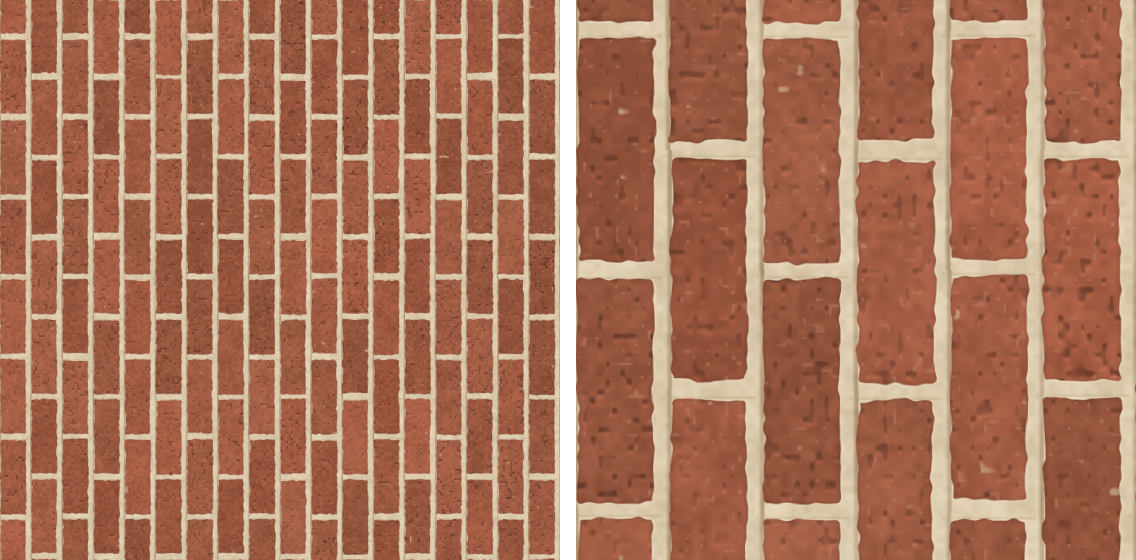
Left, the full canvas; right, a detail of the centre.
This texture is drawn by a WebGL 1 fragment shader. Its source:

```glsl
precision highp float;
uniform vec2 u_resolution;

const vec2 BRICKS = vec2(18.0, 7.0);
const vec2 SHIFT = vec2(0.075, -0.04);
const float JOINT = 0.0104;
const float CORNER = 0.0022;

const vec3 BRICK_LIGHT = vec3(0.67, 0.385, 0.285);
const vec3 BRICK_DARK = vec3(0.55, 0.305, 0.215);
const vec3 BRICK_PALE = vec3(0.74, 0.50, 0.39);
const vec3 MORTAR_CREAM = vec3(0.89, 0.83, 0.72);
const vec3 MORTAR_TAN = vec3(0.82, 0.74, 0.62);
const vec3 MORTAR_SHADE = vec3(0.66, 0.56, 0.43);

float hash(vec2 p) {
  vec3 q = fract(p.xyx * 0.1031);
  q += dot(q, q.yzx + 33.33);
  return fract((q.x + q.y) * q.z);
}

// Value noise that wraps after "cells" lattice steps
float noise(vec2 uv, vec2 cells, float seed) {
  vec2 p = uv * cells;
  vec2 i = floor(p);
  vec2 f = fract(p);
  f = f * f * (3.0 - 2.0 * f);
  vec2 a = mod(i, cells);
  vec2 b = mod(i + 1.0, cells);
  float low = mix(hash(a + seed), hash(vec2(b.x, a.y) + seed), f.x);
  float high = mix(hash(vec2(a.x, b.y) + seed), hash(b + seed), f.x);
  return mix(low, high, f.y);
}

float roundedBox(vec2 p, vec2 halfSize, float radius) {
  vec2 q = abs(p) - halfSize + radius;
  return length(max(q, 0.0)) + min(max(q.x, q.y), 0.0) - radius;
}

// Uneven brick outline: slow waviness plus crumbly grit
float edgeWear(vec2 uv) {
  float wave = noise(uv, vec2(48.0), 3.0) - 0.5;
  float grit = noise(uv, vec2(170.0), 11.0) - 0.5;
  return 0.0016 * wave + 0.0024 * grit;
}

vec3 brickColor(vec2 uv, vec2 id, float inset) {
  float tone = 0.15 + 0.75 * hash(id + 40.0);
  tone += 0.5 * (noise(uv, vec2(40.0), 17.0) - 0.5);
  tone += 0.7 * (noise(uv, vec2(190.0), 23.0) - 0.5);
  vec3 color = mix(BRICK_DARK, BRICK_LIGHT, clamp(tone, 0.0, 1.1));
  color.r += 0.025 * (hash(id + 71.0) - 0.5);

  // Pits, each with a lit lower rim, and pale grains
  float roughness = mix(0.5, 1.0, hash(id + 90.0));
  float pit = smoothstep(0.70, 0.95, noise(uv, vec2(230.0, 180.0), 31.0));
  float rim = smoothstep(0.70, 0.95, noise(uv + vec2(0.0, 0.003), vec2(230.0, 180.0), 31.0));
  color *= 1.0 - 0.30 * roughness * pit + 0.08 * rim;
  float grain = smoothstep(0.83, 0.98, noise(uv, vec2(260.0), 47.0));
  color = mix(color, BRICK_PALE, 0.5 * grain);

  // Rare mortar smears and slightly darker borders
  float smear = smoothstep(0.93, 0.99, noise(uv, vec2(75.0), 59.0));
  smear *= smoothstep(0.5, 0.7, noise(uv, vec2(210.0), 61.0));
  color = mix(color, MORTAR_TAN, 0.6 * smear);
  return color * mix(0.93, 1.0, smoothstep(0.0, 0.003, inset));
}

vec3 mortarColor(vec2 uv, vec2 p, vec2 halfSize, float gap) {
  float mottling = noise(uv, vec2(60.0), 67.0);
  float sand = noise(uv, vec2(240.0), 73.0) - 0.5;
  float cream = 0.25 + 0.65 * mottling + 0.35 * (1.0 - smoothstep(0.0, 0.0025, gap));
  vec3 color = mix(MORTAR_TAN, MORTAR_CREAM, clamp(cream, 0.0, 1.0));

  // Recess shadow falls along the left side of each brick
  float leftGap = -p.x - halfSize.x;
  float shade = smoothstep(-0.001, 0.0005, leftGap) * (1.0 - smoothstep(0.001, 0.0038, leftGap));
  shade *= 0.45 + 0.5 * noise(uv, vec2(54.0, 30.0), 79.0);
  float topGap = p.y - halfSize.y;
  float underside = smoothstep(0.0, 0.001, topGap) * (1.0 - smoothstep(0.001, 0.003, topGap));
  shade = max(shade, 0.25 * underside);
  return mix(color, MORTAR_SHADE, shade) + 0.06 * sand;
}

void main() {
  vec2 uv = gl_FragCoord.xy / u_resolution;
  float pixel = 1.0 / min(u_resolution.x, u_resolution.y);

  // Upright running bond: every other column moves by half a brick
  vec2 grid = uv * BRICKS + SHIFT;
  grid.y += 0.5 * mod(floor(grid.x) + 1.0, 2.0);
  vec2 id = mod(floor(grid), BRICKS);

  // Small differences in placement and size
  vec2 offset = vec2(hash(id + 5.0), hash(id + 15.0)) - 0.5;
  vec2 growth = vec2(hash(id + 25.0), hash(id + 35.0)) - 0.5;
  vec2 p = (fract(grid) - 0.5) / BRICKS - offset * vec2(0.0008, 0.0026);
  vec2 halfSize = 0.5 / BRICKS - 0.5 * JOINT + growth * vec2(0.0008, 0.0012);

  float d = roundedBox(p, halfSize, CORNER) + edgeWear(uv);
  vec3 brick = brickColor(uv, id, -d);
  vec3 mortar = mortarColor(uv, p, halfSize, d);
  float coverage = smoothstep(-pixel, pixel, d);
  gl_FragColor = vec4(mix(brick, mortar, coverage), 1.0);
}
```
